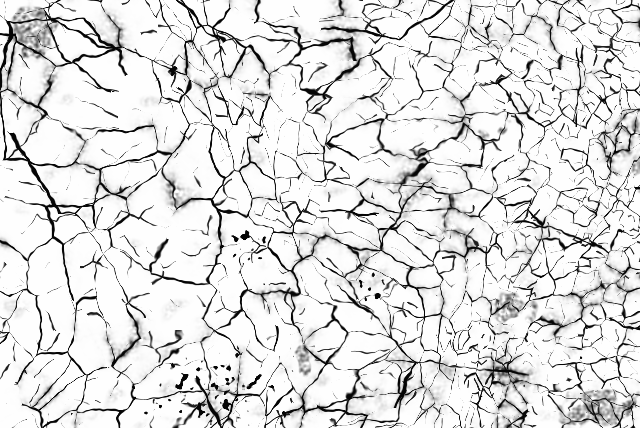
A Shadertoy shader for this texture:

```glsl
// Cracked white paint: plates outlined by dark fissures, coarse at left and fine at right.
// Voronoi borders on a conformally stretched plane give the cracks; gradient noise
// bends them, varies their width and adds flakes, specks and grey shading.

vec2 hash2(vec2 p) {
    vec3 h = fract(p.xyx * vec3(0.1031, 0.1030, 0.0973));
    h += dot(h, h.yzx + 33.33);
    return fract((h.xx + h.yz) * h.zy);
}

float corner(vec2 cell, vec2 f, vec2 o) {
    return dot(hash2(cell + o) * 2.0 - 1.0, f - o);
}

float gradientNoise(vec2 p) {
    vec2 i = floor(p), f = p - i;
    vec2 u = f * f * f * (f * (f * 6.0 - 15.0) + 10.0);
    return mix(mix(corner(i, f, vec2(0, 0)), corner(i, f, vec2(1, 0)), u.x),
               mix(corner(i, f, vec2(0, 1)), corner(i, f, vec2(1, 1)), u.x), u.y);
}

vec2 noise2(vec2 p) {
    return vec2(gradientNoise(p), gradientNoise(p + 37.3));
}

// Distance in canvas units to the kept Voronoi borders, each with its own width.
float cracks(vec2 q, float scale, float thick, float keep) {
    vec2 cell = floor(q), f = q - cell, home = vec2(0), toHome = vec2(0);
    float nearest = 9.0;
    for (int j = -1; j <= 1; j++)
    for (int i = -1; i <= 1; i++) {
        vec2 o = vec2(i, j);
        vec2 r = o + 0.08 + 0.84 * hash2(cell + o) - f;
        if (dot(r, r) < nearest) { nearest = dot(r, r); home = o; toHome = r; }
    }
    float d = 9.0;
    for (int j = -2; j <= 2; j++)
    for (int i = -2; i <= 2; i++) {
        vec2 o = home + vec2(i, j);
        vec2 r = o + 0.08 + 0.84 * hash2(cell + o) - f;
        vec2 across = r - toHome;
        if (dot(across, across) < 0.0001) continue;
        float border = dot(0.5 * (toHome + r), normalize(across));
        float h = hash2(2.0 * cell + home + o + 71.0).x;
        float width = h < keep ? thick * (0.4 + 1.2 * h / keep) : -0.02;
        d = min(d, border / scale - width);
    }
    return d;
}

float segment(vec2 p, vec2 a, vec2 b) {
    vec2 ab = b - a;
    return length(p - a - ab * clamp(dot(p - a, ab) / dot(ab, ab), 0.0, 1.0));
}

float blob(vec2 p, vec2 centre, vec2 size) {
    vec2 r = (p - centre) / size;
    return exp(-dot(r, r));
}

float ink(float d) {
    float pixel = 0.4 / iResolution.y;
    return 1.0 - smoothstep(-0.0006 - pixel, 0.0006 + pixel, d);
}

void mainImage(out vec4 fragColor, in vec2 fragCoord) {
    vec2 p = fragCoord / iResolution.y;
    vec2 bent = p + 0.035 * noise2(p * 5.0) + 0.014 * noise2(p * 22.0) + 0.005 * noise2(p * 62.0);
    float ragged = 0.0024 * gradientNoise(p * 13.0) + 0.0022 * gradientNoise(p * 55.0);

    // Complex exponential: cells shrink to the right but keep their shape
    float x = bent.x + 0.22 * gradientNoise(p * 2.3 + 5.0);
    float scale = 9.0 * exp(0.57 * x);
    vec2 q = scale / 0.57 * vec2(cos(0.57 * bent.y), sin(0.57 * bent.y));

    // Plate borders, long fissures and short hairlines
    float plates = cracks(q, scale, mix(0.0018, 0.0011, smoothstep(0.2, 1.2, p.x)), 0.84);
    float fissures = cracks(bent * 4.2 + 11.0, 4.2, 0.0026, 0.3);
    float hairs = cracks(q * 1.9 + 13.0, scale * 1.9, 0.0005, 0.36);
    hairs -= 0.0045 * gradientNoise(p * 11.0 + 9.0);

    // Two lifted ridges that cast a wider shade
    float ridge = min(segment(bent, vec2(0.82, 0.34), vec2(1.01, 0.58)),
                      segment(bent, vec2(0.90, 0.16), vec2(1.25, 0.125)));
    float ridgeCrack = ridge - 0.0016 - 0.004 * gradientNoise(p * 9.0);
    float main = min(min(plates, fissures), ridgeCrack) - ragged;
    float dark = max(ink(main), 0.9 * ink(hairs - ragged));

    // Grey shade close beside some cracks
    float grain = 0.7 + 1.6 * gradientNoise(p * 110.0) + 1.2 * gradientNoise(p * 50.0);
    float lifted = smoothstep(0.0, 0.4, gradientNoise(p * 8.0 + 3.0));
    float shade = 0.6 * lifted * exp(-170.0 * max(main, 0.0));
    shade += 0.5 * exp(-80.0 * ridge) * smoothstep(-0.2, 0.3, gradientNoise(p * 15.0));
    shade += 0.10 * smoothstep(0.2, 0.5, gradientNoise(p * vec2(14.0, 19.0) + 21.0));

    // Bare flakes of rough grey ground
    float bare = blob(p, vec2(0.08, 0.93), vec2(0.06, 0.08))
               + blob(p, vec2(0.71, 0.16), vec2(0.02, 0.045))
               + blob(p, vec2(1.19, 0.28), vec2(0.05, 0.04))
               + blob(p, vec2(1.40, 0.04), vec2(0.10, 0.04));
    bare += 0.6 * smoothstep(0.25, 0.5, gradientNoise(p * 5.0 + 50.0)) * smoothstep(0.5, 1.0, p.x);
    shade += 0.4 * smoothstep(0.4, 0.6, bare + 0.7 * gradientNoise(p * 30.0));
    shade *= max(grain, 0.0);

    // Black specks in clusters, and a few stray ones
    float cluster = blob(p, vec2(0.50, 0.08), vec2(0.17, 0.09))
                  + blob(p, vec2(0.87, 0.33), vec2(0.06, 0.04))
                  + blob(p, vec2(0.58, 0.42), vec2(0.07, 0.06))
                  + blob(p, vec2(0.40, 0.84), vec2(0.03, 0.04));
    float speck = gradientNoise(p * 46.0 + 7.0) + 0.5 * gradientNoise(p * 100.0);
    float limit = mix(0.62, 0.18, min(1.3 * cluster, 1.0));
    dark = max(dark, smoothstep(limit, limit + 0.12, speck));

    float paint = 0.995 - clamp(shade, 0.0, 0.75);
    fragColor = vec4(vec3(mix(paint, 0.02, dark)), 1.0);
}
```
